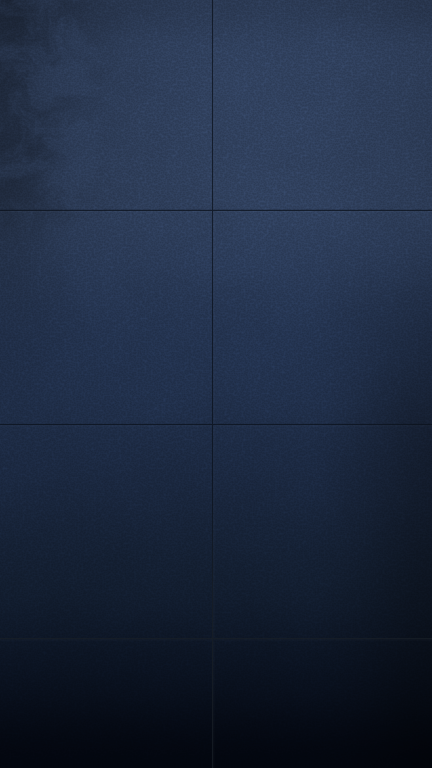
Give the GLSL for this texture, as a WebGL 1 fragment shader.

```glsl
precision highp float;

uniform vec2 u_resolution;

const vec2 PITCH = vec2(0.515, 0.4957);     // panel size, in canvas widths
const vec2 CORNER = vec2(0.492, 0.2995);    // lowest seam crossing
const float SEAM_WIDTH = 0.0030;

const vec3 STEEL = vec3(0.188, 0.252, 0.366);
const vec3 DENIM = vec3(0.138, 0.200, 0.312);
const vec3 NAVY = vec3(0.107, 0.160, 0.255);
const vec3 INK = vec3(0.075, 0.120, 0.192);
const vec3 MIDNIGHT = vec3(0.043, 0.075, 0.132);
const vec3 ABYSS = vec3(0.012, 0.026, 0.060);
const vec3 SEAM_DARK = vec3(0.040, 0.066, 0.108);
const vec3 SEAM_PALE = vec3(0.095, 0.120, 0.150);

vec2 hash2(vec2 p) {
  vec2 q = vec2(dot(p, vec2(127.1, 311.7)), dot(p, vec2(269.5, 183.3)));
  return fract(sin(q) * 43758.5);
}

// Distance to the nearest scattered point
float cellular(vec2 p) {
  vec2 cell = floor(p);
  vec2 f = fract(p);
  float nearest = 2.0;
  for (int j = -1; j <= 1; j++) {
    for (int i = -1; i <= 1; i++) {
      vec2 offset = vec2(float(i), float(j));
      nearest = min(nearest, length(offset + hash2(cell + offset) - f));
    }
  }
  return nearest;
}

// Soft blotches from warped, layered sines, about -1 to 1
float blotches(vec2 p) {
  float sum = 0.0;
  float amplitude = 0.5;
  for (int i = 0; i < 5; i++) {
    p = mat2(0.8, 0.6, -0.6, 0.8) * p + 1.3;
    p += 0.4 * sin(p.yx * 1.4);
    sum += amplitude * sin(p.x) * sin(p.y);
    p *= 1.9;
    amplitude *= 0.7;
  }
  return sum;
}

vec3 heightGradient(float y) {
  vec3 color = mix(ABYSS, MIDNIGHT, smoothstep(0.00, 0.15, y));
  color = mix(color, INK, smoothstep(0.11, 0.26, y));
  color = mix(color, NAVY, smoothstep(0.23, 0.40, y));
  color = mix(color, DENIM, smoothstep(0.36, 0.55, y));
  return mix(color, STEEL, smoothstep(0.52, 0.77, y));
}

// Broad light: brighter upper right, dim outer edges
float lighting(vec2 uv) {
  float upper = smoothstep(0.35, 0.75, uv.y);
  float light = 1.0 + 0.10 * upper * (smoothstep(0.0, 0.65, uv.x) - 0.65);
  light -= 0.12 * smoothstep(0.20, 0.0, uv.x) * upper;
  float sideFade = mix(0.34, 0.10, smoothstep(0.42, 0.72, uv.y));
  light -= sideFade * smoothstep(0.70, 1.05, uv.x);
  return light - 0.10 * smoothstep(0.93, 1.0, uv.y);
}

// Mottled wear gathered toward the upper left
float scuffs(vec2 p, vec2 uv) {
  float region = smoothstep(0.38, 0.0, uv.x) * smoothstep(0.64, 0.80, uv.y);
  float patches = smoothstep(-0.5, 0.6, blotches(p * vec2(17.0, 21.0)));
  return region * patches;
}

// Antialiased stripe of the given width
float stripe(float d, float width, float pixel) {
  return 1.0 - smoothstep(0.5 * width - 0.5 * pixel, 0.5 * width + 0.5 * pixel, abs(d));
}

void main() {
  vec2 uv = gl_FragCoord.xy / u_resolution;
  vec2 p = gl_FragCoord.xy / u_resolution.x;
  float pixel = 1.0 / u_resolution.x;

  // Panel grid
  vec2 grid = (p - CORNER) / PITCH;
  vec2 panel = floor(grid);
  vec2 toSeam = (fract(grid + 0.5) - 0.5) * PITCH;

  // Base shade with slight variation between panels
  vec3 color = heightGradient(uv.y) * lighting(uv);
  color *= 1.0 + 0.03 * (hash2(panel + 7.0).x - 0.5);
  color *= 1.0 + 0.03 * blotches(p * 12.0);
  color *= 1.0 - 0.20 * scuffs(p, uv);

  // Fine felt grain in two sizes
  float fine = cellular(p * vec2(205.0, 225.0)) - 0.47;
  float coarse = cellular(p * vec2(105.0, 125.0) + 31.0) - 0.47;
  color *= 1.0 + 0.20 * fine + 0.07 * coarse;

  // Seams: dark grooves above, pale against the dark base
  float groove = max(stripe(toSeam.x, SEAM_WIDTH, pixel), stripe(toSeam.y, SEAM_WIDTH, pixel));
  vec2 lit = toSeam + vec2(-SEAM_WIDTH, SEAM_WIDTH);
  float rim = max(stripe(lit.x, SEAM_WIDTH, pixel), stripe(lit.y, SEAM_WIDTH, pixel));
  vec3 seamColor = mix(SEAM_PALE, SEAM_DARK, smoothstep(0.15, 0.40, uv.y));
  color += 0.016 * rim * (1.0 - groove);
  color = mix(color, seamColor, 0.75 * groove);

  gl_FragColor = vec4(clamp(color, 0.0, 1.0), 1.0);
}
```
